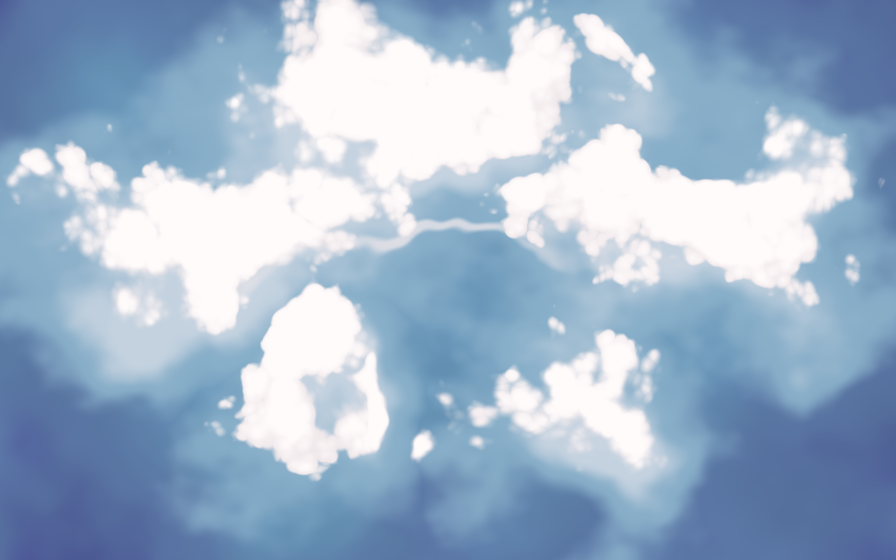
A WebGL 2 fragment shader for this texture:

```glsl
#version 300 es
precision highp float;
// Ragged white cumulus clouds over soft haze in a blue sky with indigo corners.

uniform vec2 u_resolution;
out vec4 fragColor;

const vec3 INDIGO = vec3(0.27, 0.29, 0.55);
const vec3 SLATE  = vec3(0.35, 0.46, 0.64);
const vec3 BLUE   = vec3(0.40, 0.58, 0.72);
const vec3 LIGHT  = vec3(0.54, 0.69, 0.79);
const vec3 PALE   = vec3(0.83, 0.86, 0.90);
const vec3 SHADE  = vec3(0.94, 0.91, 0.92);
const vec3 WHITE  = vec3(1.0, 0.985, 0.985);

const int   CLOUDS = 5;                      // large clouds on a ring
const int   PUFFS = 3;                       // small stray puffs below
const float TAU = 6.2831853;
const vec2  RING = vec2(0.39, 0.30);
const vec2  PUFF_RING = vec2(0.22, 0.37);
const vec2  WIDE_CLOUD = vec2(0.27, 0.11);   // upper cloud radii
const vec2  ROUND_CLOUD = vec2(0.115, 0.115);// lower cloud radii
const vec2  STREAK = vec2(0.30, 0.025);
const vec2  HAZE_SHIFT = vec2(-0.02, 0.06);
const float PUFF_SIZE = 0.045;
const float CLOUD_BIAS = -0.06;
const float WARP = 0.36;
const float SHARP_EDGE = 0.09;
const float SOFT_EDGE = 0.26;

vec2 hash2(vec2 p) {
    vec3 q = fract(p.xyx * vec3(0.1031, 0.1030, 0.0973));
    q += dot(q, q.yzx + 33.33);
    return fract((q.xx + q.yz) * q.zy);
}

float valueNoise(vec2 p) {
    vec2 cell = floor(p), f = fract(p);
    f = f * f * (3.0 - 2.0 * f);
    float low  = mix(hash2(cell).x, hash2(cell + vec2(1, 0)).x, f.x);
    float high = mix(hash2(cell + vec2(0, 1)).x, hash2(cell + vec2(1, 1)).x, f.x);
    return mix(low, high, f.y);
}

// Smooth layered noise, roughly -0.5 to 0.5.
float softNoise(vec2 p) {
    float sum = 0.0, gain = 0.5;
    for (int i = 0; i < 4; i++) {
        sum += gain * (valueNoise(p) - 0.5);
        p = mat2(1.6, 1.2, -1.2, 1.6) * p + 7.3;
        gain *= 0.5;
    }
    return sum;
}

// Cellular noise: round lobes, highest at each cell's point.
float lobes(vec2 p) {
    vec2 cell = floor(p);
    float nearest = 2.0;
    for (int y = -1; y <= 1; y++)
    for (int x = -1; x <= 1; x++) {
        vec2 c = cell + vec2(x, y);
        nearest = min(nearest, distance(p, c + hash2(c + 40.0)));
    }
    return 0.5 - nearest;
}

float ellipse(vec2 p, vec2 radii) {
    return 1.0 - length(p / radii);
}

// Height above the edge of the broad cloud shapes; p is relative to the centre.
float cloudShapes(vec2 p) {
    float shape = -9.0;
    for (int i = 0; i < CLOUDS; i++) {
        float a = TAU * (0.25 + float(i) / float(CLOUDS));
        vec2 radii = mix(ROUND_CLOUD, WIDE_CLOUD, smoothstep(-0.5, 0.2, sin(a)));
        shape = max(shape, ellipse(p - RING * vec2(cos(a), sin(a)), radii));
    }
    return shape;
}

float strayPuffs(vec2 p) {
    float shape = -9.0;
    for (int i = 0; i < PUFFS; i++) {
        float a = -0.25 * TAU + 0.8 * (float(i) - 0.8);
        vec2 at = PUFF_RING * vec2(cos(a), sin(a));
        shape = max(shape, ellipse(p - at, vec2(PUFF_SIZE)));
    }
    return shape;
}

void main() {
    vec2 p = (gl_FragCoord.xy - 0.5 * u_resolution) / u_resolution.y;
    p.y -= 0.04;
    float broad = softNoise(p * 3.2 + 11.0);
    float mottle = softNoise(p * vec2(5.0, 6.5) + 31.0);

    // Sky: bright middle, dark corners
    float rim = length(p / vec2(0.95, 0.66)) + 0.8 * broad + 0.3 * mottle;
    vec3 color = mix(BLUE, SLATE, smoothstep(0.5, 0.95, rim));
    color = mix(color, INDIGO, smoothstep(0.92, 1.35, rim));
    color *= 1.0 + 0.14 * mottle;

    // Warped position breaks up the ellipses
    vec2 warp = vec2(softNoise(p * 4.5 + 3.0), softNoise(p * 4.5 + 57.0));
    vec2 q = p + WARP * warp;

    // Blurred haze in patches around the clouds, with a thin streak between
    float haze = cloudShapes(q + HAZE_SHIFT) + 2.2 * mottle + 0.8 * broad;
    color = mix(color, LIGHT, 0.95 * smoothstep(-1.5, -0.5, haze));
    color = mix(color, PALE, 0.8 * smoothstep(-0.5, 0.5, haze));
    float streak = ellipse(q + vec2(0.0, 0.01), STREAK) + 2.0 * mottle;
    color = mix(color, SHADE, 0.75 * smoothstep(-0.3, 0.6, streak));

    // Lumpy clouds with round lobes, partly sharp and partly soft at the edge
    vec2 r = p + 0.06 * warp;
    float detail = 0.85 * lobes(r * 8.5) + 0.5 * lobes(r * 19.0 + 5.0)
                 + 0.24 * lobes(r * 41.0 + 9.0);
    float body = max(cloudShapes(q), strayPuffs(q)) + 1.1 * detail + CLOUD_BIAS;
    float blur = mix(SHARP_EDGE, SOFT_EDGE, smoothstep(-0.1, 0.25, broad));
    vec3 cloud = mix(SHADE, WHITE, smoothstep(-0.1, 0.4, body + 0.6 * mottle));
    color = mix(color, cloud, smoothstep(-blur, blur, body));

    fragColor = vec4(color, 1.0);
}
```
